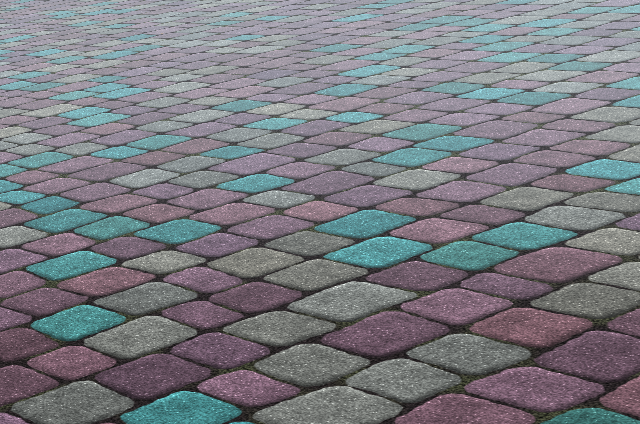
This texture is drawn by a WebGL 1 fragment shader. Its source:

```glsl
precision highp float;
uniform vec2 u_resolution;

float hash(vec2 p) {
  vec3 q = fract(vec3(p.xyx) * 0.1031);
  q += dot(q, q.yzx + 33.33);
  return fract((q.x + q.y) * q.z);
}

float cornerSlope(vec2 cell, vec2 offset) {
  float angle = 6.2832 * hash(cell);
  return dot(vec2(cos(angle), sin(angle)), offset);
}

float gradientNoise(vec2 p) {
  vec2 i = floor(p), f = fract(p);
  vec2 u = f * f * f * (f * (f * 6.0 - 15.0) + 10.0);
  float low = mix(cornerSlope(i, f), cornerSlope(i + vec2(1, 0), f - vec2(1, 0)), u.x);
  float high = mix(cornerSlope(i + vec2(0, 1), f - vec2(0, 1)),
                   cornerSlope(i + vec2(1, 1), f - vec2(1, 1)), u.x);
  return mix(low, high, u.y);
}

// Jittered joint position between two stones of a course
float jointAt(float index, float course) {
  return index + 0.36 * (hash(vec2(index, course) + 71.0) - 0.5);
}

float roundedBox(vec2 p, vec2 halfSize, float radius) {
  vec2 q = abs(p) - halfSize + radius;
  return length(max(q, 0.0)) + min(max(q.x, q.y), 0.0) - radius;
}

vec3 stoneColor(float pick) {
  vec3 plum = vec3(0.41, 0.31, 0.36);
  vec3 sand = vec3(0.43, 0.43, 0.405);
  vec3 teal = vec3(0.23, 0.455, 0.46);
  return pick < 0.52 ? plum : (pick < 0.81 ? sand : teal);
}

void main() {
  vec2 uv = gl_FragCoord.xy / u_resolution.y;
  uv.x -= 0.5 * u_resolution.x / u_resolution.y;

  // Ground plane under a slightly tilted horizon
  float nearness = 1.42 - uv.y + 0.15 * uv.x;
  vec2 ground = vec2(uv.x, 1.0) / nearness;
  vec2 paving = vec2(5.2 * ground.x + 13.9 * ground.y,
                     2.6 * ground.x - 13.3 * ground.y) + 60.0;
  float blur = 8.0 / (nearness * nearness * u_resolution.y);

  // Slightly uneven laying
  vec2 laid = paving + 0.12 * vec2(gradientNoise(paving * 0.7),
                                   gradientNoise(paving * 0.7 + 37.0));

  // Courses of stones with varied lengths
  float course = floor(laid.y);
  float along = laid.x + 0.8 * hash(vec2(course, 5.0));
  float index = floor(along);
  if (along < jointAt(index, course)) index -= 1.0;
  else if (along >= jointAt(index + 1.0, course)) index += 1.0;
  float start = jointAt(index, course);
  float end = jointAt(index + 1.0, course);
  vec2 id = vec2(index, course);
  vec2 p = vec2(along - 0.5 * (start + end), laid.y - course - 0.5);
  float edge = roundedBox(p, vec2(0.5 * (end - start) - 0.024, 0.476), 0.19);
  edge += 0.03 * gradientNoise(paving * 7.0);

  // Stone face: tint, worn patches, grain and rounded rim
  float detail = 1.0 / (1.0 + 60.0 * blur * blur);
  float grain = gradientNoise(paving * 27.0) + 0.9 * gradientNoise(paving * 53.0);
  vec3 stone = stoneColor(hash(id + 13.0));
  stone *= 0.86 + 0.28 * hash(id + 29.0);
  stone += 0.035 * (hash(id + 47.0) - 0.5) * vec3(1.0, 0.0, -1.0);
  stone *= 1.0 + 0.2 * gradientNoise(paving * 2.5) + 0.2 * gradientNoise(paving * 8.0);
  stone *= 1.0 + 0.42 * detail * grain;
  stone += 0.16 * detail * smoothstep(0.5, 0.75, grain);
  float rim = smoothstep(-0.15, 0.0, edge);
  stone *= 1.05 + rim * (dot(p, vec2(0.5, -0.6)) - 0.14);

  // Dark joints with patches of moss
  float moss = smoothstep(-0.1, 0.4, gradientNoise(paving * 1.7 + 11.0));
  vec3 joint = mix(vec3(0.14, 0.12, 0.125), vec3(0.22, 0.23, 0.17), moss);
  joint *= 1.0 + 0.9 * detail * grain;
  float cover = 1.0 - smoothstep(-0.4 * blur - 0.008, 0.4 * blur + 0.008, edge);
  vec3 color = mix(joint, stone, cover);

  // Rare fallen leaves
  float leaf = length((p - vec2(-0.3, 0.32)) * vec2(1.0, 1.6)) - 0.085;
  leaf += 0.05 * gradientNoise(paving * 9.0);
  float leafCover = 1.0 - smoothstep(-0.5 * blur, 0.5 * blur + 0.01, leaf);
  color = mix(color, vec3(0.62, 0.38, 0.16), leafCover * step(0.994, hash(id + 83.0)));

  // Cool sky sheen growing with distance, weaker inside the joints
  float sheen = smoothstep(0.1, 1.1, uv.y);
  color *= 1.0 + 0.22 * sheen;
  float veil = (0.03 + 0.6 * sheen) * mix(0.55, 1.0, cover);
  color = mix(color, vec3(0.74, 0.80, 0.84), veil);
  gl_FragColor = vec4(color, 1.0);
}
```
